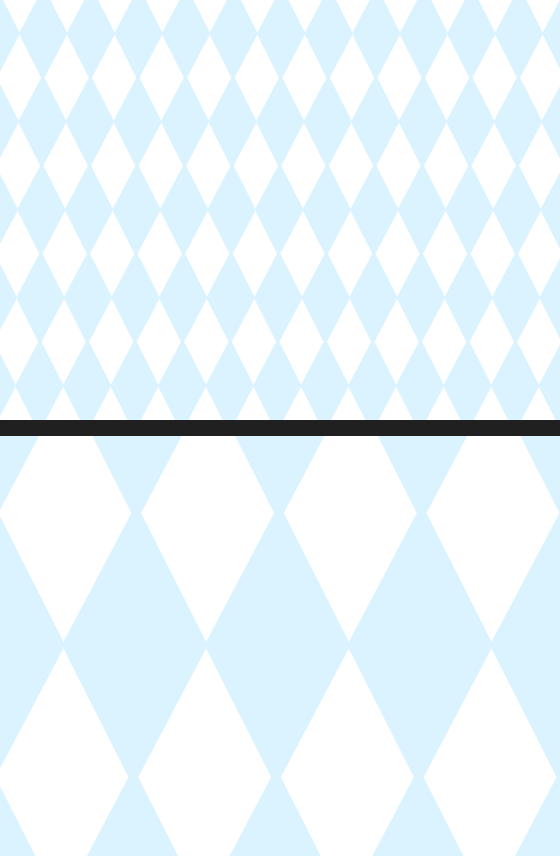
Top, the full canvas; bottom, a detail of the centre.
A WebGL 2 fragment shader for this pattern:

```glsl
#version 300 es
precision highp float;
// Harlequin pattern: white upright diamonds on pale blue, nearly touching
// at their corners. A slightly sheared grid is folded into one cell, where
// a rhombus distance function gives the smooth edge.

// Lengths are in canvas heights
#define CELL_SIZE vec2(0.11325, 0.2096)
#define DIAMOND_FILL vec2(0.932, 0.975)
#define GRID_ANCHOR vec2(0.1585, 0.8151)
#define SHEAR 0.011
#define EDGE_PIXELS 0.75
#define PALE_BLUE vec3(0.853, 0.953, 1.0)
#define WHITE vec3(1.0)

uniform vec2 u_resolution;
out vec4 fragColor;

// Approximate signed distance to a rhombus, exact along its sides
float rhombusDistance(vec2 p, vec2 halfSize) {
    vec2 slope = 1.0 / halfSize;
    return (dot(abs(p), slope) - 1.0) / length(slope);
}

void main() {
    // Grid coordinates, with each row drifting a little sideways
    vec2 p = gl_FragCoord.xy / u_resolution.y - GRID_ANCHOR;
    p.x -= SHEAR * p.y;

    // Fold into a single cell centred on its diamond
    vec2 local = (fract(p / CELL_SIZE + 0.5) - 0.5) * CELL_SIZE;
    float d = rhombusDistance(local, 0.5 * CELL_SIZE * DIAMOND_FILL);

    // Antialiased fill
    float edge = EDGE_PIXELS / u_resolution.y;
    float diamond = 1.0 - smoothstep(-edge, edge, d);
    fragColor = vec4(mix(PALE_BLUE, WHITE, diamond), 1.0);
}
```
